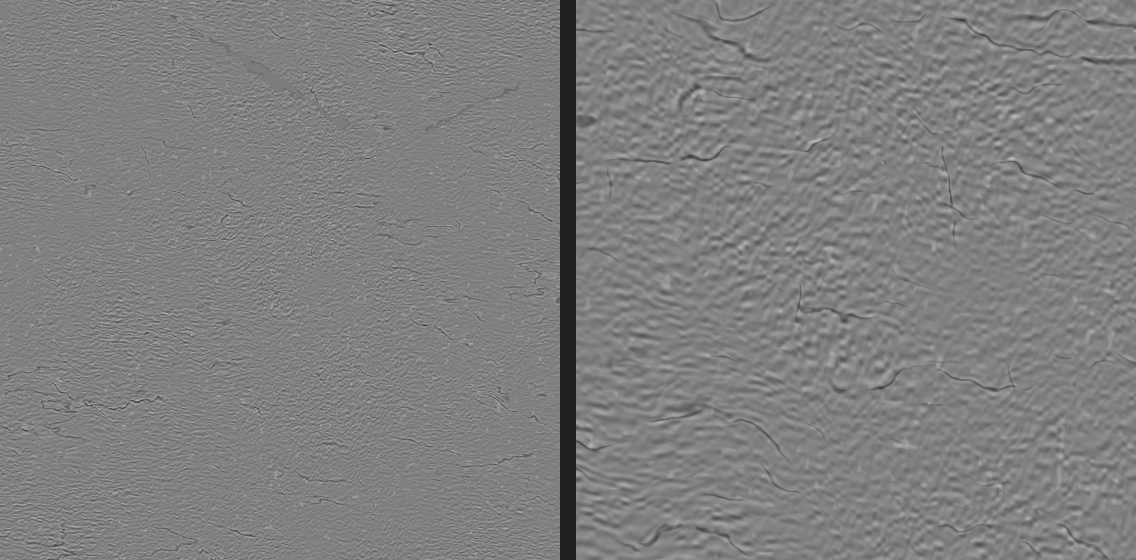
Left: the whole. Right: its middle third, enlarged.
This texture map is drawn by a Shadertoy shader. Its source:

```glsl
// Weathered slate as a flat grey relief: fine sharpened grain, streaked along the
// dipping layers or granular in patches, cut by broken hairline tears, short dark
// cracks with pale rims, and two smooth worn scars.

float hash(vec2 p) {
    vec3 q = fract(p.xyx * 0.1031);
    q += dot(q, q.yzx + 33.33);
    return fract((q.x + q.y) * q.z);
}

float noise(vec2 p) {
    vec2 i = floor(p), f = fract(p);
    f = f * f * (3.0 - 2.0 * f);
    return mix(mix(hash(i), hash(i + vec2(1, 0)), f.x),
               mix(hash(i + vec2(0, 1)), hash(i + vec2(1, 1)), f.x), f.y);
}

float fbm(vec2 p) {
    float sum = 0.0, weight = 0.5;
    for (int i = 0; i < 5; i++) {
        sum += weight * noise(p);
        p = mat2(1.6, 1.2, -1.2, 1.6) * p + 7.3;
        weight *= 0.5;
    }
    return sum;
}

// Coordinates along and across a direction
vec2 turn(vec2 p, float angle) {
    float c = cos(angle), s = sin(angle);
    return vec2(c * p.x + s * p.y, c * p.y - s * p.x);
}

// Fine height field, from layered streaks to round granules
float relief(vec2 p, float granular) {
    float streaks = 0.55 * noise(p * vec2(105, 350)) + 0.55 * noise(p * vec2(230, 370) + 31.0);
    float granules = 0.6 * noise(p * vec2(310, 350) + 11.0) + 0.5 * noise(p * vec2(180, 220) + 57.0);
    return mix(streaks, granules, granular);
}

// Hairline tears along the contours of stretched noise
float tears(vec2 p) {
    vec2 stretch = vec2(5, 16);
    float e = 0.0012;
    float h = fbm(p * stretch);
    vec2 slope = vec2(fbm((p + vec2(e, 0)) * stretch), fbm((p + vec2(0, e)) * stretch)) - h;
    float d = (h - 0.5) / (length(slope) / e + 2.0);
    float gate = smoothstep(0.5, 0.7, noise(p * vec2(9, 15) + 83.0)) * smoothstep(0.25, 0.6, noise(p * 50.0));
    float dark = exp(-pow(d / 0.0011, 2.0));
    float rim = exp(-pow((abs(d) - 0.0027) / 0.0012, 2.0));
    return gate * (0.055 * rim - 0.13 * dark);
}

// Short tapering cracks, scattered over a grid
float cracks(vec2 p, float cells, float width) {
    float shade = 0.0, px = 0.6 / iResolution.y;
    vec2 g = p * cells;
    float broken = smoothstep(0.25, 0.55, noise(p * 80.0));
    for (int j = -1; j <= 1; j++)
    for (int i = -1; i <= 1; i++) {
        vec2 cell = floor(g) + vec2(i, j);
        float kind = hash(cell + 51.7);
        if (kind > 0.42) continue;
        vec2 centre = cell + 0.2 + 0.6 * vec2(hash(cell), hash(cell + 17.3));
        float angle = -0.2 + 0.7 * (hash(cell + 8.1) - 0.5) - (kind < 0.03 ? 1.1 : 0.0);
        vec2 q = turn(g - centre, angle) / cells;
        float taper = 1.0 - abs(q.x) * cells / mix(0.25, 0.75, hash(cell + 29.9));
        float ends = smoothstep(0.0, 0.4, taper) * broken;
        float dark = 1.0 - smoothstep(-px, px, abs(q.y) - width * clamp(taper * 1.5, 0.0, 1.0));
        float rim = exp(-pow((abs(q.y) - 2.6 * width) / (1.3 * width), 2.0));
        shade += ends * (0.07 * rim - 0.19 * dark);
    }
    return shade;
}

// Signed distance to a worn band of uneven width
float scar(vec2 p, vec2 a, vec2 b, float width) {
    vec2 ab = b - a;
    float t = clamp(dot(p - a, ab) / dot(ab, ab), 0.0, 1.0);
    return length(p - a - ab * t) - width * (0.2 + t) * noise(p * 22.0);
}

void mainImage(out vec4 fragColor, in vec2 fragCoord) {
    vec2 p = fragCoord / iResolution.y;
    vec2 wander = vec2(fbm(p * 14.0), fbm(p * 14.0 + 40.0)) - 0.5;
    vec2 jag = vec2(noise(p * 85.0), noise(p * 85.0 + 23.0)) - 0.5;
    vec2 layer = turn(p + 0.02 * wander, -0.12);
    vec2 bent = p + 0.05 * wander + 0.007 * jag;

    // Sharpened grain with changing character and strength
    float granular = smoothstep(0.4, 0.75, fbm(p * 3.0) + 0.4 * exp(-pow((p.x - 0.53) / 0.2, 2.0)) - 0.1);
    float strength = mix(0.65, 1.4, smoothstep(0.3, 0.7, fbm(p * vec2(7, 10) + 19.0)));
    vec2 lift = vec2(-0.001, 0.0028);
    float grain = relief(layer, granular) - 0.6 * relief(layer + lift, granular)
                - 0.4 * relief(layer - lift, granular);
    float shade = 0.215 * strength * grain;

    // Small pale chips
    shade += 0.08 * smoothstep(0.84, 0.97, noise(layer * vec2(150, 190) + 71.0));

    // Tears, cracks and tiny nicks
    shade += tears(layer + 0.003 * jag);
    shade += 0.9 * cracks(bent, 6.0, 0.0011);
    shade += 0.7 * cracks(bent + 3.7, 13.0, 0.0008);
    shade += 0.4 * strength * cracks(bent + 9.1, 34.0, 0.0007);

    // Smooth scars with dark edges
    float d = min(scar(bent, vec2(0.36, 0.94), vec2(0.61, 0.775), 0.013),
                  scar(bent, vec2(0.93, 0.84), vec2(0.76, 0.77), 0.005));
    shade = mix(shade, -0.018, 1.0 - smoothstep(-0.001, 0.001, d));
    shade -= 0.08 * exp(-pow(d / 0.0011, 2.0)) * smoothstep(0.3, 0.6, noise(p * 40.0));

    fragColor = vec4(vec3(0.503 + clamp(shade, -0.26, 0.25)), 1.0);
}
```
